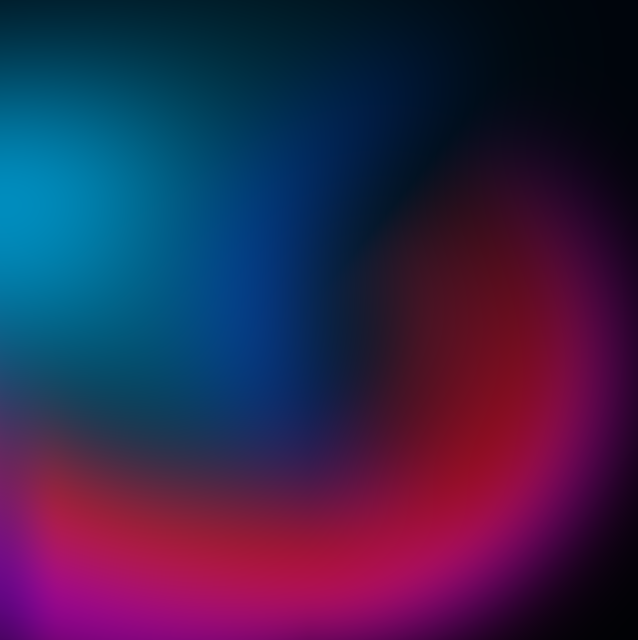
This background is drawn by a WebGL 2 fragment shader. Its source:

```glsl
#version 300 es
precision highp float;
// A soft swirl: cyan glow and deep blue arc curling into a crimson and magenta crescent.
uniform vec2 u_resolution;
out vec4 fragColor;

#define SWIRL_CENTER vec2(0.483, 0.518)
#define CRESCENT_RADIUS 0.43
#define CRESCENT_RED 0.68
#define CRESCENT_END 2.45
#define ARC_CENTER vec2(0.783, 0.518)
#define ARC_RADIUS 0.383
#define CYAN_CENTER vec2(0.0, 0.675)

const vec3 NIGHT = vec3(0.0, 0.008, 0.015);
const vec3 CYAN = vec3(0.0, 0.53, 0.70);
const vec3 TEAL = vec3(0.0, 0.08, 0.09);
const vec3 STEEL = vec3(0.015, 0.12, 0.16);
const vec3 DEEP_BLUE = vec3(0.0, 0.01, 0.20);
const vec3 EMBER = vec3(0.035, 0.03, 0.045);

// Bell-shaped falloff, one at the centre, for a given spread.
float bell(float d, float spread) {
    float t = d / spread;
    return exp(-0.5 * t * t);
}

float glow(vec2 p, vec2 center, vec2 spread) {
    vec2 t = (p - center) / spread;
    return exp(-0.5 * dot(t, t));
}

// Cyan light on the left, with dimmer blue and teal light around it.
vec3 coolLight(vec2 p) {
    float below = smoothstep(0.08, -0.08, p.y - CYAN_CENTER.y);
    vec2 cyanSpread = vec2(0.265, mix(0.175, 0.22, below));
    vec3 color = CYAN * glow(p, CYAN_CENTER, cyanSpread);
    color += STEEL * glow(p, vec2(0.32, 0.36), vec2(0.15));
    color += TEAL * glow(p, vec2(0.42, 0.90), vec2(0.25, 0.15));

    float arc = bell(length(p - ARC_CENTER) - ARC_RADIUS, 0.085);
    arc *= bell(p.y - ARC_CENTER.y, 0.3) * (1.0 - smoothstep(0.55, 0.85, p.x));
    return color + DEEP_BLUE * arc;
}

// Spiral crescent: red on its inner side, magenta on its outer side.
vec3 crescentLight(vec2 p) {
    vec2 q = p - SWIRL_CENTER;
    float angle = atan(q.x, -q.y); // zero points down, positive turns right
    float ahead = max(angle, 0.0);
    float behind = max(-angle, 0.0);
    float radius = CRESCENT_RADIUS - 0.02 * ahead * ahead + 0.14 * behind * behind;
    float d = length(q) - radius;

    float inner = 0.12 + 0.05 * ahead;
    float outer = 0.092 + 0.15 * behind;
    float fade = max(1.0 - pow(ahead / CRESCENT_END, 2.0), 0.0);
    float red = CRESCENT_RED * fade * bell(d, d < 0.0 ? inner : outer);
    red *= smoothstep(0.0, 0.2, length(q));

    // The left margin is dimmer and more violet.
    float margin = 1.0 - smoothstep(0.0, 0.1, p.x);
    red *= 1.0 - 0.3 * margin;
    float magenta = mix(0.17, 0.95, smoothstep(-0.08, 0.16, d)) + 0.3 * margin;
    float warmth = 0.06 * (1.0 - smoothstep(0.0, 0.15, d));
    return red * vec3(1.0, warmth, magenta);
}

void main() {
    vec2 uv = gl_FragCoord.xy / u_resolution;
    vec3 color = NIGHT + vec3(0.0, 0.005, 0.025) * uv.y;
    color += coolLight(uv);
    color += crescentLight(uv);
    color += EMBER * glow(uv, vec2(0.60, 0.50), vec2(0.14));
    fragColor = vec4(clamp(color, 0.0, 1.0), 1.0);
}
```
